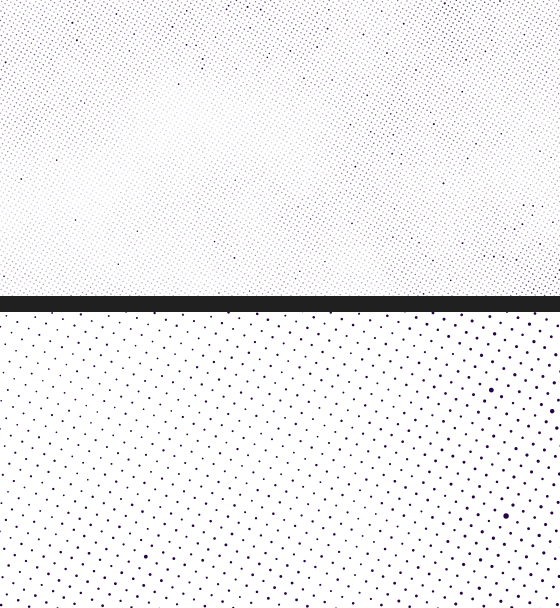
Top, the full canvas; bottom, a detail of the centre.
Give the GLSL for this pattern, as a WebGL 2 fragment shader.

```glsl
#version 300 es
precision highp float;
// Fine halftone of dark violet dots on white, set on a tilted square lattice.
// Layered value noise and a soft pale zone vary the dot radius; a few hashed
// cells, gathered in the darker patches, carry heavier blots.

uniform vec2 u_resolution;
out vec4 fragColor;

const vec3 PAPER = vec3(1.0);
const vec3 INK = vec3(0.14, 0.02, 0.27);
const float ROWS = 70.0;          // lattice cells per canvas height
const float TILT = 0.5236;        // lattice angle in radians
const float MIN_RADIUS = 0.050;   // radii in cell units
const float MAX_RADIUS = 0.136;
const float JITTER = 0.03;

// Integer hash of a lattice cell, returned in 0..1
float hash(vec2 cell, uint seed) {
    uvec2 k = uvec2(ivec2(cell) + 4096);
    uint h = k.x * 1597334677u ^ k.y * 3812015801u ^ seed * 2654435769u;
    h = (h ^ (h >> 16)) * 2246822519u;
    h = (h ^ (h >> 13)) * 3266489917u;
    h ^= h >> 16;
    return float(h >> 8) / 16777216.0;
}

float valueNoise(vec2 p, uint seed) {
    vec2 i = floor(p);
    vec2 f = fract(p);
    f = f * f * (3.0 - 2.0 * f);
    float low = mix(hash(i, seed), hash(i + vec2(1, 0), seed), f.x);
    float high = mix(hash(i + vec2(0, 1), seed), hash(i + vec2(1, 1), seed), f.x);
    return mix(low, high, f.y);
}

float layeredNoise(vec2 p, uint seed) {
    float sum = 0.0;
    float weight = 0.5;
    for (uint octave = 0u; octave < 4u; octave++) {
        sum += weight * valueNoise(p, seed + octave);
        p = p * 2.03 + 7.3;
        weight *= 0.5;
    }
    return sum / 0.9375;
}

// Ink density at a point in canvas-height units
float inkTone(vec2 p) {
    vec2 fromPale = (p - vec2(0.55, 0.36)) / vec2(0.62, 0.42);
    float pale = exp(-dot(fromPale, fromPale));
    float cloud = layeredNoise(p * 3.2, 11u) - 0.5;
    return clamp(0.72 - 0.48 * pale + 0.9 * cloud, 0.0, 1.0);
}

// Dot radius of a cell, with grain and occasional blots
float dotRadius(vec2 cell, float tone) {
    float grain = mix(0.82, 1.18, hash(cell, 3u));
    float radius = mix(MIN_RADIUS, MAX_RADIUS, tone) * grain;
    float blotChance = mix(0.001, 0.035, tone * tone);
    float blot = step(hash(cell, 5u), blotChance);
    float extra = mix(0.05, 0.13, pow(hash(cell, 6u), 2.0));
    return radius + blot * extra;
}

// Disc coverage; discs below pixel size widen and fade to keep their area
float discCoverage(float dist, float radius, float pixel) {
    float drawn = max(radius, 0.7 * pixel);
    float fade = radius * radius / (drawn * drawn);
    return fade * clamp(0.5 + (drawn - dist) / pixel, 0.0, 1.0);
}

void main() {
    vec2 p = gl_FragCoord.xy / u_resolution.y;
    float c = cos(TILT);
    float s = sin(TILT);

    // Tilted lattice: rows fall toward the right
    vec2 q = vec2(c * p.x - s * p.y, s * p.x + c * p.y) * ROWS;
    vec2 cell = floor(q);
    vec2 offset = vec2(hash(cell, 1u), hash(cell, 2u)) - 0.5;
    vec2 center = cell + 0.5 + 2.0 * JITTER * offset;

    // Tone is sampled at the dot center so each dot stays round
    vec2 m = center / ROWS;
    vec2 site = vec2(c * m.x + s * m.y, c * m.y - s * m.x);
    float radius = dotRadius(cell, inkTone(site));

    float ink = discCoverage(length(q - center), radius, ROWS / u_resolution.y);
    fragColor = vec4(mix(PAPER, INK, ink), 1.0);
}
```
